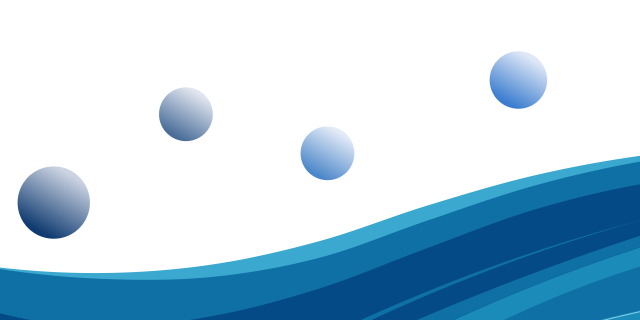
A Shadertoy shader for this background:

```glsl
// Layered blue waves sweeping up to the right under four shaded balls on white.
// Wide waves are splines through evenly spaced heights, the lower-right bands are
// parabolas, and each ball is a disc with a diagonal gradient. Unit: canvas height.

const vec3 WHITE = vec3(1.0);
const vec3 AQUA  = vec3(0.23, 0.66, 0.81);
const vec3 TEAL  = vec3(0.105, 0.545, 0.73);
const vec3 BLUE  = vec3(0.06, 0.44, 0.65);
const vec3 NAVY  = vec3(0.01, 0.29, 0.53);
const vec3 PALE  = vec3(0.55, 0.82, 0.90);

// Wave heights at x = 0, 1/3, ... 2
const float KNOT_STEP = 1.0 / 3.0;
const float CREST[7] = float[7](0.164, 0.147, 0.174, 0.247, 0.357, 0.451, 0.513);
const float BODY[7]  = float[7](0.159, 0.128, 0.135, 0.195, 0.310, 0.419, 0.495);
const float DEEP[7]  = float[7](0.021, -0.023, 0.013, 0.099, 0.224, 0.344, 0.424);

// Band heights at x = 4/3, 5/3, 2
const vec3 STREAK     = vec3(0.0885, 0.212, 0.311);
const vec3 LOWER_BLUE = vec3(0.013, 0.146, 0.263);
const vec3 LOWER_TEAL = vec3(-0.039, 0.107, 0.227);
const vec3 LOWER_BODY = vec3(-0.125, 0.042, 0.167);
const vec3 CORNER     = vec3(-0.160, -0.055, 0.030);

// Balls: centre and radius, with shadow and highlight colours
const int BALL_COUNT = 4;
const vec3 BALLS[4] = vec3[4](
    vec3(0.168, 0.367, 0.113), vec3(0.581, 0.643, 0.084),
    vec3(1.0234, 0.521, 0.084), vec3(1.620, 0.750, 0.0898));
const vec3 SHADOWS[4] = vec3[4](
    vec3(0.06, 0.23, 0.44), vec3(0.29, 0.43, 0.60),
    vec3(0.30, 0.53, 0.79), vec3(0.23, 0.49, 0.81));
const vec3 LIGHTS[4] = vec3[4](
    vec3(0.80, 0.83, 0.89), vec3(0.88, 0.90, 0.94),
    vec3(0.89, 0.92, 0.97), vec3(0.88, 0.91, 0.97));
const vec2 LIGHT_DIR = vec2(0.5, 0.866);
const float SHADE_SLOPE = 0.56;

// Catmull-Rom spline with quadratically extended ends
float spline(float h[7], float x) {
    float s = clamp(x / KNOT_STEP, 0.0, 5.9999);
    int i = int(s);
    float t = s - float(i);
    float b = h[i], c = h[i + 1];
    float a = i > 0 ? h[max(i - 1, 0)] : 3.0 * (h[0] - h[1]) + h[2];
    float d = i < 5 ? h[min(i + 2, 6)] : 3.0 * (h[6] - h[5]) + h[4];
    return b + 0.5 * t * (c - a + t * (2.0 * a - 5.0 * b + 4.0 * c - d
             + t * (3.0 * (b - c) + d - a)));
}

// Parabola through three heights
float parabola(vec3 h, float x) {
    float t = x / KNOT_STEP - 4.0;
    return h.x + t * (h.y - h.x) + 0.5 * t * (t - 1.0) * (h.z - 2.0 * h.y + h.x);
}

// Smooth coverage: 1 where the signed distance is inside
float cover(float inside, float px) {
    return clamp(0.5 + inside / px, 0.0, 1.0);
}

// Line of given half width around a height
float line(float y, float h, float halfWidth, float px) {
    return cover(h + halfWidth - y, px) * cover(y - h + halfWidth, px);
}

void mainImage(out vec4 fragColor, in vec2 fragCoord) {
    float px = 1.0 / iResolution.y;
    vec2 p = fragCoord * px;
    vec3 color = WHITE;

    // Balls
    for (int i = 0; i < BALL_COUNT; i++) {
        vec2 offset = p - BALLS[i].xy;
        float radius = BALLS[i].z;
        float shade = clamp(0.5 + SHADE_SLOPE * dot(offset, LIGHT_DIR) / radius, 0.0, 1.0);
        vec3 ball = mix(SHADOWS[i], LIGHTS[i], shade);
        color = mix(color, ball, cover(radius - length(offset), px));
    }

    // Wide waves, back to front
    color = mix(color, AQUA, cover(spline(CREST, p.x) - p.y, px));
    color = mix(color, BLUE, cover(spline(BODY, p.x) - p.y, px));
    color = mix(color, NAVY, cover(spline(DEEP, p.x) - p.y, px));

    // Tapered streak
    float taper = 0.008 * clamp((2.0 - p.x) / 0.9, 0.0, 1.0);
    float streakTop = parabola(STREAK, p.x);
    color = mix(color, BLUE, line(p.y, streakTop - taper, taper, px));

    // Lower-right bands with a dark seam
    float tealTop = parabola(LOWER_TEAL, p.x);
    color = mix(color, BLUE, cover(parabola(LOWER_BLUE, p.x) - p.y, px));
    color = mix(color, TEAL, cover(tealTop - p.y, px));
    color = mix(color, NAVY, 0.5 * line(p.y, tealTop, 0.001, px));
    color = mix(color, BLUE, cover(parabola(LOWER_BODY, p.x) - p.y, px));

    // Corner highlights
    float corner = parabola(CORNER, p.x);
    color = mix(color, TEAL, cover(corner - p.y, px));
    color = mix(color, PALE, line(p.y, corner - 0.004, 0.0015, px));

    fragColor = vec4(color, 1.0);
}
```
